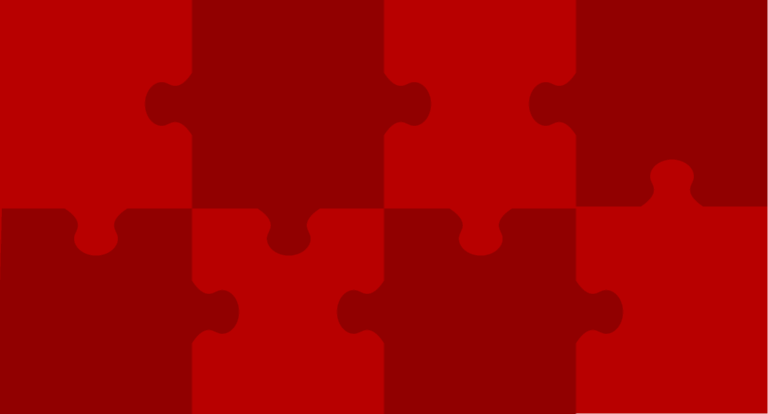
This pattern is drawn by a Shadertoy shader. Its source:

```glsl
// Two-tone red jigsaw: four columns by two rows of interlocking pieces on pale paper.
#define COLUMNS 4.0
#define ROW_HEIGHT 1.083      // all lengths are in piece widths
#define BASE_HALF 0.163
#define NECK_HALF 0.094
#define BULB_HALF 0.114
#define NECK_DEPTH 0.0885
#define BULB_DEPTH 0.156
#define TAB_DEPTH 0.245
#define PAPER_GAP 0.0032      // hairline of paper at the right and lower right
#define PAPER vec3(0.95, 0.88, 0.88)
#define BRIGHT_RED vec3(0.72, 0.0, 0.0)
#define DARK_RED vec3(0.57, 0.0, 0.0)

// Half width of a tab at a given depth: flared base, neck, rounded bulb
float tabHalfWidth(float depth) {
    if (depth < NECK_DEPTH) {
        float flare = 1.0 - depth / NECK_DEPTH;
        return mix(NECK_HALF, BASE_HALF, flare * flare);
    }
    if (depth < BULB_DEPTH)
        return mix(NECK_HALF, BULB_HALF, smoothstep(NECK_DEPTH, BULB_DEPTH, depth));
    float tip = (depth - BULB_DEPTH) / (TAB_DEPTH - BULB_DEPTH);
    return BULB_HALF * sqrt(max(1.0 - tip * tip, 0.0));
}

bool insideTab(float along, float depth) {
    return depth > 0.0 && depth < TAB_DEPTH && abs(along) < tabHalfWidth(depth);
}

// Colour of the puzzle at p, measured from the top left
vec3 puzzleColor(vec2 p, float canvasHeight) {
    float column = clamp(floor(p.x), 0.0, COLUMNS - 1.0);
    bool lastColumn = column == COLUMNS - 1.0;

    // Paper left bare around the last column
    if (p.x > COLUMNS - PAPER_GAP) return PAPER;
    if (lastColumn && p.y > canvasHeight - PAPER_GAP) return PAPER;

    // Checkered pieces; the last level seam sits slightly higher
    float seamY = ROW_HEIGHT + (lastColumn ? -0.007 : 0.003);
    float row = step(seamY, p.y);
    bool dark = mod(column + row, 2.0) > 0.5;

    // Upright seams: the dark piece always pushes into the bright one
    float seamX = floor(p.x + 0.5);
    float side = mod(seamX - 1.0 + row, 2.0) * 2.0 - 1.0;
    bool interior = seamX > 0.5 && seamX < COLUMNS - 0.5;
    bool crossed = interior
        && insideTab(p.y - (row + 0.5) * ROW_HEIGHT, (p.x - seamX) * side);

    // Level seam: tabs point down, except in the last column
    float downward = lastColumn ? -1.0 : 1.0;
    float drift = column > 0.0 && !lastColumn ? 0.004 : 0.0;
    crossed = crossed
        || insideTab(p.x - column - 0.5 - drift, (p.y - seamY) * downward);

    // Thin bright sliver along the left border below the seam
    float below = p.y - seamY;
    crossed = crossed || (below > 0.0 && p.x < 0.010 * (1.0 - below / 0.36));

    return dark != crossed ? DARK_RED : BRIGHT_RED;
}

void mainImage(out vec4 fragColor, in vec2 fragCoord) {
    const int samples = 4;
    const float filterWidth = 1.5;
    float unitsPerPixel = COLUMNS / iResolution.x;
    float canvasHeight = iResolution.y * unitsPerPixel;
    vec2 fromTop = vec2(fragCoord.x, iResolution.y - fragCoord.y);

    // Average a grid of subsamples for smooth edges
    vec3 color = vec3(0.0);
    for (int j = 0; j < samples; j++)
        for (int i = 0; i < samples; i++) {
            vec2 offset = ((vec2(i, j) + 0.5) / float(samples) - 0.5) * filterWidth;
            color += puzzleColor((fromTop + offset) * unitsPerPixel, canvasHeight);
        }

    fragColor = vec4(color / float(samples * samples), 1.0);
}
```
